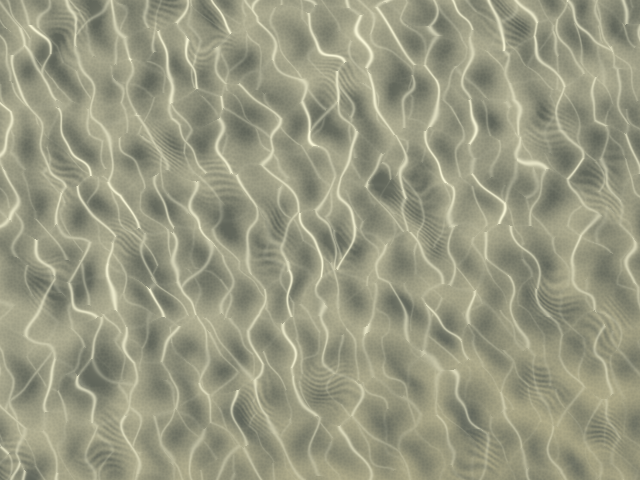
Reproduce this texture procedurally as a WebGL 1 fragment shader.

```glsl
precision highp float;
uniform vec2 u_resolution;

vec2 hash2(vec2 c) {
  return fract(sin(vec2(dot(c, vec2(127.1, 311.7)), dot(c, vec2(269.5, 183.3)))) * 43758.5);
}

vec2 seedPoint(vec2 cell) {
  return cell + 0.5 + (hash2(cell) - 0.5) * vec2(0.75, 0.9);
}

// Nearest cell (xy), distance to its seed (z), smooth sum of blobs (w)
vec4 cellular(vec2 q) {
  vec4 found = vec4(0.0, 0.0, 9.0, 0.0);
  for (int j = -1; j <= 1; j++) {
    for (int i = -1; i <= 1; i++) {
      vec2 cell = floor(q) + vec2(float(i), float(j));
      float dist = length(seedPoint(cell) - q);
      found.w += exp(-7.0 * dist * dist);
      if (dist < found.z) found.xyz = vec3(cell, dist);
    }
  }
  return found;
}

// Light gathered on cell borders: blob, thin glint, wide halo
vec3 ripples(vec2 q) {
  vec4 home = cellular(q);
  vec2 a = seedPoint(home.xy);
  float glint = 0.0;
  float halo = 0.0;
  for (int j = -2; j <= 2; j++) {
    for (int i = -2; i <= 2; i++) {
      if (i == 0 && j == 0) continue;
      vec2 other = home.xy + vec2(float(i), float(j));
      vec2 b = seedPoint(other);
      vec2 normal = normalize(b - a);
      float d = max(dot(0.5 * (a + b) - q, normal), 0.0);
      // Upright borders catch the most light
      float power = mix(0.1, 1.0, smoothstep(0.4, 0.95, abs(normal.x)));
      power *= mix(0.35, 1.0, hash2(home.xy + other).x);
      glint = max(glint, power * exp(-d * d / 0.0022));
      halo = max(halo, power * exp(-d / (0.13 + 0.06 * normal.x)));
    }
  }
  return vec3(home.w, glint, halo);
}

// Layered sines bend the borders into waves
vec2 sway(vec2 p) {
  vec2 broad = sin(p.yx * vec2(37.0, 31.0) + 2.5 * sin(p * vec2(13.0, 9.0) + 1.0));
  vec2 small = sin(p.yx * vec2(79.0, 71.0) + 3.0 * sin(p * vec2(23.0, 19.0)));
  vec2 slow = sin(p.yx * vec2(7.0, 9.0) + 2.0 * sin(p * 5.0));
  return 0.012 * broad + 0.004 * small + 0.02 * slow;
}

void main() {
  vec2 p = gl_FragCoord.xy / u_resolution.y;
  vec2 bent = p + sway(p);
  float calm = 1.0 - smoothstep(0.1, 0.9, 1.1 * p.y + 0.6 - 0.45 * p.x);

  // Main waves and a fainter set crossing them
  vec3 waves = ripples(bent * vec2(13.0, 9.5) + vec2(2.8 * p.y, 0.0));
  vec2 crossing = p + sway(p + 3.7);
  vec3 faint = ripples(crossing * vec2(15.0, 12.0) + vec2(5.0 * p.y + 40.3, 17.6));

  // Dark cell centres, slow drift of light
  float drift = sin(4.0 * p.x + 2.0 * sin(5.0 * p.y)) * sin(6.0 * p.y + 3.0 * p.x);
  float tone = 0.58 + mix(0.85, 0.55, calm) * (0.45 - waves.x);
  tone += 0.35 * (0.45 - faint.x) + 0.06 * drift + 0.08 * calm;

  // Scattered patches of fine wrinkles
  float wrinkled = 1.0 - smoothstep(0.06, 0.32, cellular(bent * vec2(5.0, 3.6) + 8.0).z);
  float wrinkle = sin(dot(bent, vec2(230.0, 420.0)) + 5.0 * sin(42.0 * p.x + 25.0 * p.y));
  tone += wrinkled * (0.22 * wrinkle - 0.1);

  // Sand grain
  tone += 0.22 * (cellular(p * 140.0).z - 0.4);

  vec3 shadow = vec3(0.41, 0.425, 0.375);
  vec3 sand = mix(vec3(0.65, 0.645, 0.545), vec3(0.65, 0.635, 0.51), calm);
  vec3 color = mix(shadow, sand, clamp(tone, -0.15, 1.25));

  // Bright caustic lines with soft glow
  float flicker = 0.8 + 0.2 * sin(17.0 * p.x + 3.0 * sin(11.0 * p.y)) * sin(19.0 * p.y);
  float strength = flicker * mix(1.0, 0.4, calm);
  float glow = max(waves.z, 0.45 * faint.z) * strength;
  float shine = max(waves.y, 0.4 * faint.y) * strength;
  color = mix(color, vec3(0.75, 0.74, 0.615), 0.75 * glow);
  color = mix(color, vec3(0.99, 0.98, 0.86), min(shine, 1.0));

  gl_FragColor = vec4(color, 1.0);
}
```
